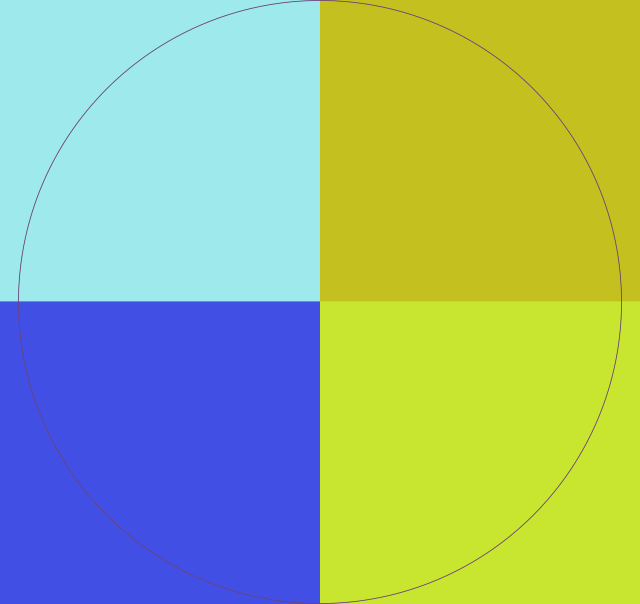
A Shadertoy shader for this background:

```glsl
// Antialiased step across a straight edge
float edge(float distance, float pixel) {
    return clamp(distance / pixel + 0.5, 0.0, 1.0);
}

void mainImage(out vec4 fragColor, in vec2 fragCoord) {
    float pixel = 1.0 / iResolution.y;
    vec2 p = (fragCoord - 0.5 * iResolution.xy) * pixel;

    // Four flat quadrants
    vec3 cyan = vec3(0.62, 0.912, 0.92);
    vec3 olive = vec3(0.765, 0.753, 0.12);
    vec3 blue = vec3(0.255, 0.31, 0.894);
    vec3 lime = vec3(0.784, 0.902, 0.188);
    float right = edge(p.x, pixel);
    float upper = edge(p.y - 0.001, pixel);
    vec3 color = mix(mix(blue, lime, right), mix(cyan, olive, right), upper);

    // Hairline circle spanning the canvas height
    float ringDistance = abs(length(p) - 0.4992);
    float ring = 1.0 - smoothstep(0.0, 0.0007 + 0.6 * pixel, ringDistance);
    vec3 plum = vec3(0.42, 0.26, 0.47);
    color = mix(color, plum, 0.85 * ring);

    fragColor = vec4(color, 1.0);
}
```
